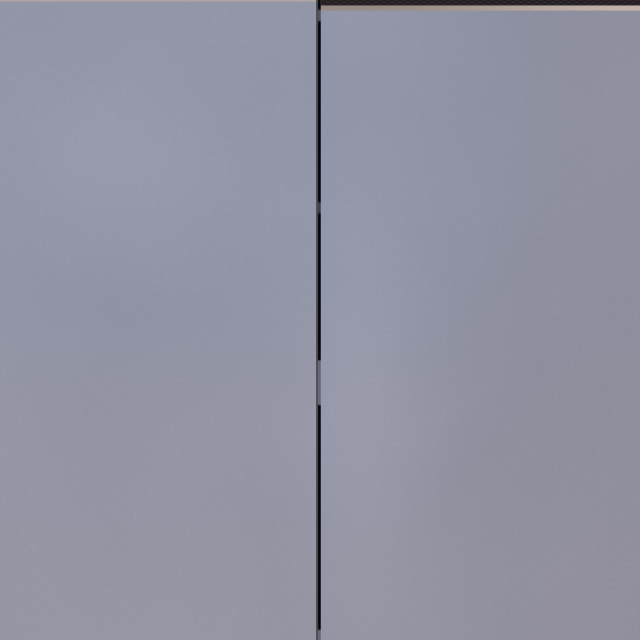
Give the GLSL for this texture, as a WebGL 2 fragment shader.

```glsl
#version 300 es
precision highp float;

#define SEAM_LEFT 0.4940
#define SEAM_CORE 0.4968
#define SEAM_RIGHT 0.5012
#define LEFT_TOP 0.9975
#define RIGHT_TOP 0.9835
#define TRIM_TOP 0.9915
#define GRAIN_SCALE 170.0
#define GRAIN_AMOUNT 0.012
#define MOTTLE_AMOUNT 0.007

uniform vec2 u_resolution;
out vec4 fragColor;

const vec3 PANEL_COOL = vec3(0.572, 0.590, 0.662);
const vec3 PANEL_WARM = vec3(0.592, 0.586, 0.638);
const vec3 TRIM = vec3(0.72, 0.66, 0.63);
const vec3 SHADOW = vec3(0.025, 0.025, 0.045);
const vec3 LIP = vec3(0.23, 0.22, 0.24);

vec2 hash2(vec2 cell) {
    vec2 p = vec2(dot(cell, vec2(127.1, 311.7)), dot(cell, vec2(269.5, 183.3)));
    return fract(sin(p) * 43758.55);
}

// Distance to the nearest scattered point
float cellular(vec2 p) {
    vec2 cell = floor(p), local = fract(p);
    float nearest = 2.0;
    for (int j = -1; j <= 1; j++) {
        for (int i = -1; i <= 1; i++) {
            vec2 offset = vec2(i, j);
            vec2 d = offset + hash2(cell + offset) - local;
            nearest = min(nearest, dot(d, d));
        }
    }
    return sqrt(nearest);
}

// Broad clouding from warped, layered sines
float mottle(vec2 p) {
    float sum = 0.0, weight = 0.6;
    for (int i = 0; i < 4; i++) {
        p += 0.25 * sin(p.yx * 1.3 + float(i));
        sum += weight * sin(p.x) * cos(p.y);
        p = mat2(1.5, 1.0, -1.0, 1.5) * p;
        weight *= 0.55;
    }
    return sum;
}

float edge(float at, float x, float blur) {
    return smoothstep(at - blur, at + blur, x);
}

float band(float from, float to, float x, float blur) {
    return edge(from, x, blur) - edge(to, x, blur);
}

float spot(vec2 p, vec2 centre, vec2 radius) {
    vec2 d = (p - centre) / radius;
    return exp(-dot(d, d));
}

vec3 panelColor(vec2 uv, float rightSide) {
    float warmth = mix(0.75, 0.15, smoothstep(0.0, 0.75, uv.y));
    warmth += 0.3 * rightSide * smoothstep(0.62, 0.95, uv.x);
    vec3 color = mix(PANEL_COOL, PANEL_WARM, clamp(warmth, 0.0, 1.0));

    // Soft light and shade across both panels
    color -= 0.024 * rightSide * smoothstep(0.55, 0.85, uv.x);
    color += 0.014 * spot(uv, vec2(0.56, 0.40), vec2(0.09, 0.35));
    color += 0.014 * spot(uv, vec2(0.20, 0.76), vec2(0.20, 0.10));
    color -= 0.010 * spot(uv, vec2(0.18, 0.53), vec2(0.22, 0.07));
    color += MOTTLE_AMOUNT * mottle(uv * vec2(9.0, 8.0));

    // Fine sprayed texture
    color += GRAIN_AMOUNT * (cellular(uv * GRAIN_SCALE) - 0.5);
    return color;
}

void main() {
    vec2 uv = gl_FragCoord.xy / u_resolution;
    vec2 blur = max(0.75 / u_resolution, vec2(0.0009));
    float rightSide = edge(SEAM_RIGHT, uv.x, blur.x);
    vec3 color = panelColor(uv, rightSide);

    // Blue reflection beside the seam
    float beside = exp(-max(uv.x - SEAM_RIGHT, 0.0) / 0.012) * rightSide;
    color += vec3(-0.012, -0.004, 0.018) * beside;

    // Top trims, with a dark recess above the right panel
    float leftTrim = edge(LEFT_TOP, uv.y, blur.y) * (1.0 - rightSide);
    color = mix(color, TRIM, 0.8 * leftTrim);
    float rightTrim = edge(RIGHT_TOP, uv.y, blur.y * 1.5) * rightSide;
    vec3 trimColor = mix(TRIM * 0.82, TRIM * 1.06, smoothstep(0.55, 1.0, uv.x));
    color = mix(color, trimColor, rightTrim);
    float recess = edge(TRIM_TOP, uv.y, blur.y * 1.5) * rightSide;
    float weave = 0.03 * sin(uv.x * 500.0) * sin(uv.y * 900.0);
    color = mix(color, vec3(0.16, 0.135, 0.15) + weave, recess);

    // Seam: grey lip on the left, deep shadow on the right
    float lip = band(SEAM_LEFT, SEAM_CORE, uv.x, blur.x);
    float core = band(SEAM_CORE, SEAM_RIGHT, uv.x, blur.x);
    float bridge = band(0.367, 0.437, uv.y, 0.002);
    bridge = max(bridge, 0.6 * band(0.667, 0.684, uv.y, 0.003));
    bridge = max(bridge, 1.0 - edge(0.016, uv.y, 0.003));
    bridge = max(bridge, 0.8 * band(0.967, 0.985, uv.y, 0.003));
    vec3 coreColor = mix(SHADOW, vec3(0.40, 0.40, 0.46), bridge);
    color = mix(color, LIP, 0.9 * lip);
    color = mix(color, coreColor, core);

    fragColor = vec4(clamp(color, 0.0, 1.0), 1.0);
}
```
